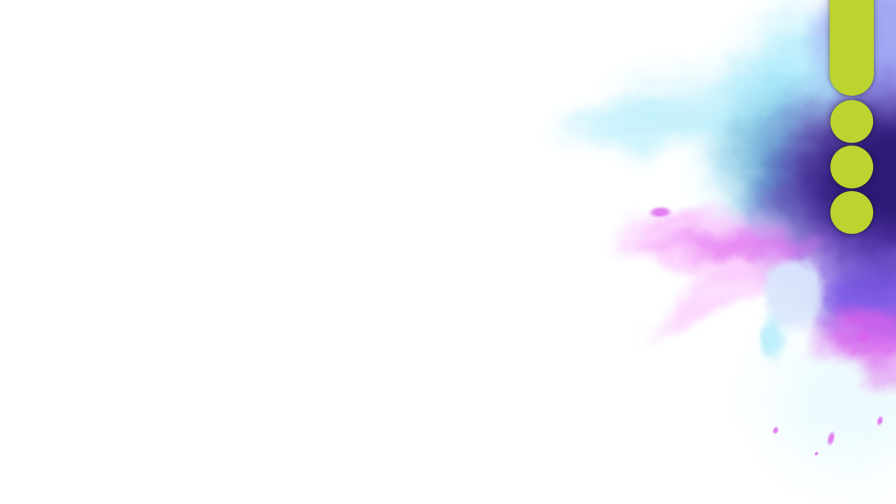
A Shadertoy shader for this background:

```glsl
#define PAPER vec3(0.996, 1.0, 1.0)
#define LIME vec3(0.74, 0.83, 0.19)
#define INDIGO vec3(0.17, 0.09, 0.45)
#define VIOLET vec3(0.47, 0.33, 0.89)
#define MAGENTA vec3(0.86, 0.38, 0.93)
#define PINK vec3(0.98, 0.77, 0.99)
#define CYAN vec3(0.60, 0.90, 0.98)
#define WARP 0.075
#define GRAIN 0.45
#define BAR_X 1.690
#define DOT_RADIUS 0.0425
#define DOT_STEP 0.0903

vec2 hashGradient(vec2 cell) {
    vec3 h = fract(cell.xyx * vec3(0.1031, 0.1030, 0.0973));
    h += dot(h, h.yzx + 33.33);
    return 2.0 * fract((h.xx + h.yz) * h.zy) - 1.0;
}

float gradientNoise(vec2 p) {
    vec2 i = floor(p), f = fract(p);
    vec2 u = f * f * f * (f * (f * 6.0 - 15.0) + 10.0);
    vec2 e = vec2(0.0, 1.0);
    float low = mix(dot(hashGradient(i), f),
                    dot(hashGradient(i + e.yx), f - e.yx), u.x);
    float high = mix(dot(hashGradient(i + e), f - e),
                     dot(hashGradient(i + 1.0), f - 1.0), u.x);
    return mix(low, high, u.y);
}

float fbm(vec2 p) {
    float sum = 0.0, gain = 0.5;
    for (int i = 0; i < 5; i++) {
        sum += gain * gradientNoise(p);
        p = mat2(1.6, 1.2, -1.2, 1.6) * p + 7.3;
        gain *= 0.5;
    }
    return sum;
}

// Coverage of a soft elliptical stain
float stain(vec2 p, vec2 centre, vec2 radii, float softness) {
    float d = length((p - centre) / radii);
    return 1.0 - smoothstep(1.0 - softness, 1.0 + 0.4 * softness, d);
}

vec3 watercolour(vec2 p) {
    // Ragged outlines and horizontal fibres
    vec2 q = p + WARP * vec2(fbm(p * 9.0), fbm(p * 9.0 + 41.0));
    float fibre = gradientNoise(vec2(p.x * 4.0, p.y * 48.0 + fbm(p * 5.0)));
    float wet = 1.0 + GRAIN * (fbm(p * 7.0 + 13.0) + 0.5 * fibre);
    vec3 col = PAPER;

    // Pale washes and cyan fingers
    col = mix(col, CYAN, 0.16 * stain(q, vec2(1.70, 0.22), vec2(0.21, 0.19), 0.8));
    col = mix(col, CYAN, 0.42 * wet * stain(q, vec2(1.50, 0.80), vec2(0.27, 0.09), 0.7));
    col = mix(col, CYAN, 0.42 * wet * stain(q, vec2(1.27, 0.748), vec2(0.17, 0.062), 0.6));
    col = mix(col, CYAN, 0.60 * wet * stain(q, vec2(1.60, 0.87), vec2(0.14, 0.13), 0.7));
    col = mix(col, CYAN, 0.55 * stain(q, vec2(1.52, 0.70), vec2(0.14, 0.19), 0.8));
    col = mix(col, vec3(0.34, 0.64, 0.80), 0.8 * wet
        * stain(q, vec2(1.535, 0.67), vec2(0.105, 0.145), 0.9));

    // Pink fingers
    col = mix(col, PINK, 0.85 * wet * stain(q, vec2(1.36, 0.525), vec2(0.145, 0.068), 0.45));
    col = mix(col, PINK, 0.65 * wet * stain(q, vec2(1.49, 0.50), vec2(0.17, 0.07), 0.6));
    vec2 tail = q - vec2(1.45, 0.43);
    tail = vec2(tail.x - 0.5 * tail.y, tail.y - 0.45 * tail.x);
    col = mix(col, PINK, 0.60 * wet * stain(tail, vec2(0.0), vec2(0.13, 0.055), 0.5));

    // Violet halo and the dark core
    col = mix(col, vec3(0.57, 0.60, 0.95), 0.85 * stain(q, vec2(1.75, 0.91), vec2(0.125, 0.21), 0.7));
    col = mix(col, VIOLET, stain(q, vec2(1.755, 0.60), vec2(0.25, 0.245), 0.75));
    col = mix(col, VIOLET, 0.9 * stain(q, vec2(1.74, 0.40), vec2(0.13, 0.10), 0.6));
    col = mix(col, MAGENTA, 0.75 * wet * stain(q, vec2(1.73, 0.335), vec2(0.12, 0.065), 0.6));
    col = mix(col, MAGENTA, 0.45 * stain(q, vec2(1.77, 0.275), vec2(0.08, 0.055), 0.6));
    col = mix(col, INDIGO, 0.97 * stain(q, vec2(1.765, 0.645), vec2(0.235, 0.185), 0.8));
    col = mix(col, MAGENTA, 0.55 * wet * stain(q, vec2(1.47, 0.515), vec2(0.16, 0.033), 0.8));

    // Washed-out bloom and its drip
    col = mix(col, vec3(0.85, 0.90, 0.99), 0.9 * stain(q, vec2(1.572, 0.417), vec2(0.067, 0.073), 0.3));
    col = mix(col, CYAN, 0.6 * stain(q, vec2(1.535, 0.325), vec2(0.024, 0.045), 0.7));
    return col;
}

// Droplets: position, radius, vertical stretch
vec3 addDroplets(vec3 col, vec2 p) {
    vec4 drops[6] = vec4[6](
        vec4(1.649, 0.130, 0.007, 2.0), vec4(1.539, 0.146, 0.006, 1.2),
        vec4(1.746, 0.165, 0.006, 1.6), vec4(1.712, 0.331, 0.013, 1.0),
        vec4(1.310, 0.579, 0.022, 0.5), vec4(1.620, 0.100, 0.004, 1.0));
    for (int i = 0; i < 6; i++) {
        vec4 d = drops[i];
        vec2 lean = vec2(p.x - 0.2 * (p.y - d.y), p.y);
        col = mix(col, MAGENTA, 0.8 * stain(lean, d.xy, d.z * vec2(1.0, d.w), 0.6));
    }
    return col;
}

// Hanging bar with a column of dots below it
float ornamentDistance(vec2 p) {
    vec2 b = p - vec2(BAR_X, 0.854);
    float dist = length(vec2(b.x, min(b.y, 0.0))) - 0.044;
    for (int i = 0; i < 3; i++) {
        vec2 centre = vec2(BAR_X, 0.759 - DOT_STEP * float(i));
        dist = min(dist, length(p - centre) - DOT_RADIUS);
    }
    return dist;
}

void mainImage(out vec4 fragColor, in vec2 fragCoord) {
    vec2 p = fragCoord / iResolution.y;
    vec3 col = addDroplets(watercolour(p), p);
    float dist = ornamentDistance(p);
    float edge = 0.75 / iResolution.y;
    col *= 1.0 - 0.3 * exp(-max(dist, 0.0) * 250.0);
    col = mix(col, LIME, 1.0 - smoothstep(-edge, edge, dist));
    fragColor = vec4(clamp(col, 0.0, 1.0), 1.0);
}
```
